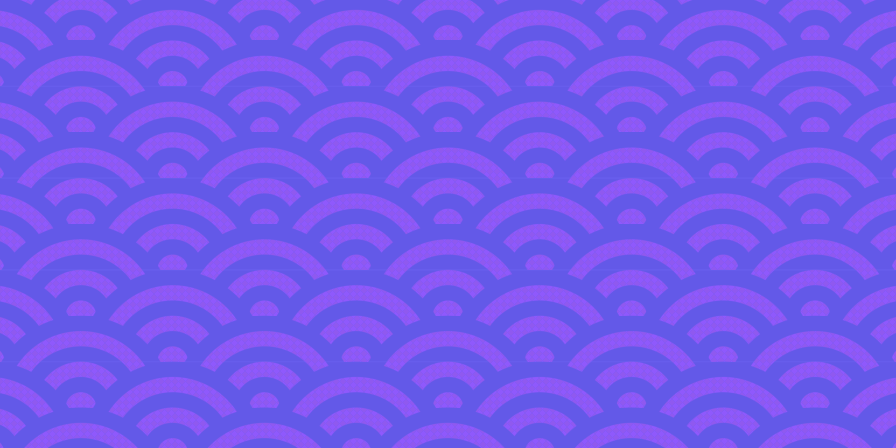
Give the GLSL for this pattern, as a WebGL 2 fragment shader.

```glsl
#version 300 es
precision highp float;

uniform vec2 u_resolution;
out vec4 outColor;

// Signed distance to the dot and two bands of one dome of radius 0.5
float domeBands(float r) {
    float dot0 = r - 1.0 / 12.0;
    float inner = abs(r - 2.5 / 12.0) - 0.5 / 12.0;
    float outer = abs(r - 4.5 / 12.0) - 0.5 / 12.0;
    return min(dot0, min(inner, outer));
}

// Overlapping domes, painted from the upper row to the lower
float waveInk(vec2 p, float aa) {
    float ink = 0.0;
    float baseRow = floor(p.y * 4.0);
    for (int k = 0; k < 3; k++) {
        float row = baseRow - float(k);
        float shift = 0.5 * mod(row, 2.0);
        float dx = fract(p.x - shift + 0.5) - 0.5;
        float r = length(vec2(dx, p.y - row * 0.25));
        float bands = 1.0 - smoothstep(-aa, aa, domeBands(r));
        float cover = 1.0 - smoothstep(-aa, aa, r - 0.5);
        ink = mix(ink, bands, cover);
    }
    return ink;
}

// Fine diagonal check of three close purples
vec3 wovenPurple(vec2 uv) {
    vec2 d = vec2(uv.x + uv.y, uv.x - uv.y) * 6.2831853 * 32.0;
    float weave = sin(d.x) * sin(d.y);
    vec3 orchid = vec3(0.56, 0.35, 0.94);
    vec3 violet = vec3(0.53, 0.35, 0.96);
    vec3 bright = vec3(0.56, 0.35, 0.99);
    vec3 c = mix(orchid, violet, smoothstep(-0.2, -0.08, weave));
    return mix(c, bright, smoothstep(0.02, 0.14, weave));
}

void main() {
    // One unit of p is the width of a dome
    vec2 uv = (gl_FragCoord.xy - 0.5 * u_resolution) / u_resolution.y;
    vec2 p = uv * 2.441;
    float aa = 0.75 * 2.441 / u_resolution.y;

    // Ground with a faint seam between tiles
    vec3 ground = vec3(0.39, 0.35, 0.91);
    float seam = abs(fract(p.y * 2.0) - 0.5) * 0.5;
    ground += 0.015 * (1.0 - smoothstep(0.002, 0.002 + aa, seam));

    vec3 color = mix(ground, wovenPurple(uv), waveInk(p, aa));
    outColor = vec4(color, 1.0);
}
```
